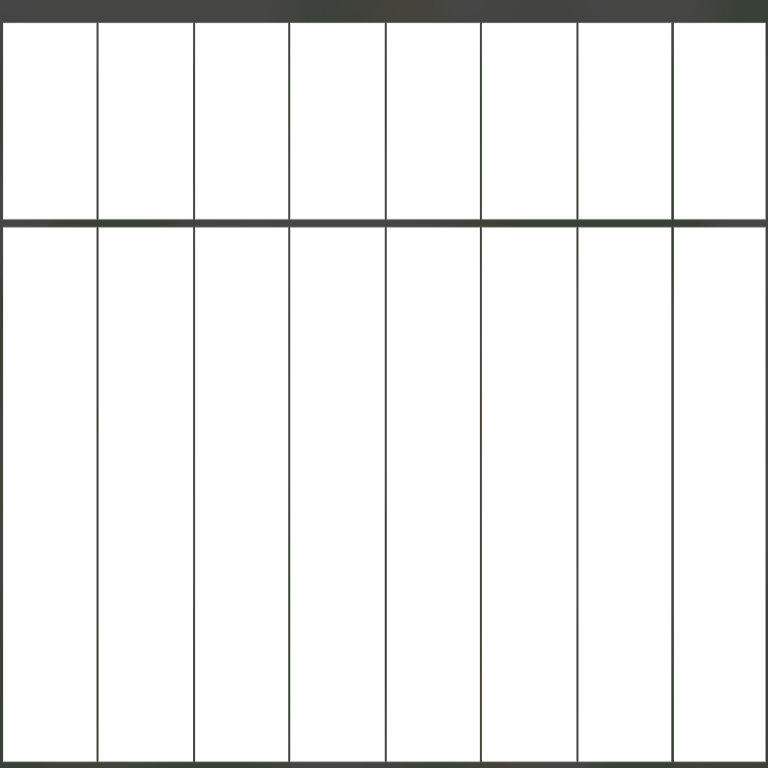
A Shadertoy shader for this pattern:

```glsl
float hash(vec2 p) {
    return fract(sin(dot(p, vec2(127.1, 311.7))) * 43758.55);
}

float valueNoise(vec2 p) {
    vec2 cell = floor(p), f = fract(p);
    f = f * f * (3.0 - 2.0 * f);
    float low = mix(hash(cell), hash(cell + vec2(1, 0)), f.x);
    float high = mix(hash(cell + vec2(0, 1)), hash(cell + vec2(1, 1)), f.x);
    return mix(low, high, f.y);
}

// Coverage of a region whose signed distance is negative inside
float cover(float dist, float softness) {
    return 1.0 - smoothstep(-softness, softness, dist);
}

// Dark metal drifting between green, grey and brown
vec3 frameColor(vec2 uv) {
    vec3 metal = mix(vec3(0.225, 0.25, 0.215), vec3(0.27, 0.272, 0.268),
                     smoothstep(0.25, 0.75, valueNoise(uv * 7.0 + 3.0)));
    float stain = smoothstep(0.6, 0.95, valueNoise(uv * 11.0 + 19.0));
    return mix(metal, vec3(0.27, 0.255, 0.21), 0.7 * stain);
}

void mainImage(out vec4 fragColor, in vec2 fragCoord) {
    vec2 uv = fragCoord / iResolution.xy;
    float soft = max(0.0009, 0.6 / iResolution.y);

    // Seven thin dividers between eight columns, slightly uneven
    float divider = clamp(floor(uv.x * 8.0 + 0.5), 1.0, 7.0);
    float evenShift = 0.0009 * (1.0 - mod(divider, 2.0));
    float center = divider / 8.0 + 0.0022 - 0.0002 * divider + evenShift;
    float halfWidth = 0.0013 + 0.0004 * step(6.5, divider);
    float ink = cover(abs(uv.x - center) - halfWidth, soft);

    // Side posts
    ink = max(ink, cover(uv.x - 0.0040, soft));
    ink = max(ink, cover(0.9968 - uv.x, soft));

    // Top band, crossbar and bottom rail
    ink = max(ink, cover(0.9702 - uv.y, soft * 1.3));
    ink = max(ink, cover(abs(uv.y - 0.7092) - 0.0052, soft * 1.9));
    ink = max(ink, cover(uv.y - 0.0082, soft * 1.9));

    fragColor = vec4(mix(vec3(1.0), frameColor(uv), ink), 1.0);
}
```
